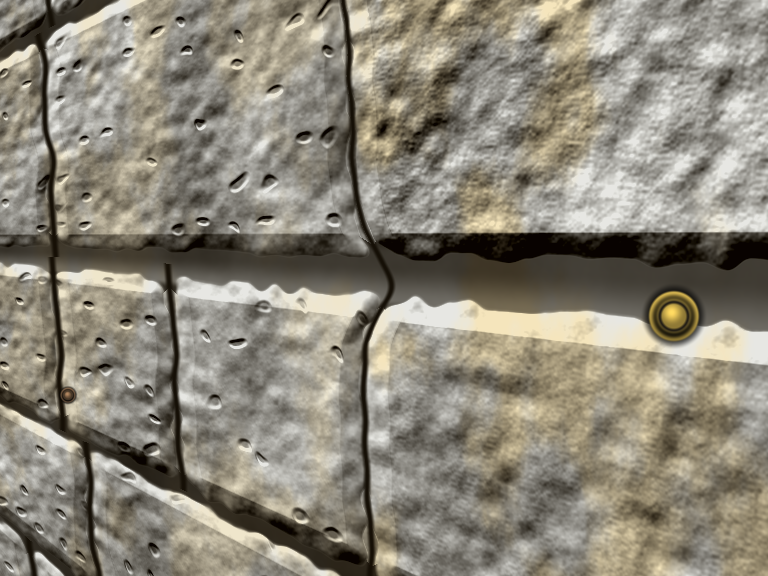
A Shadertoy shader for this texture:

```glsl
// Rusticated stone wall seen at a slant: courses of rounded blocks fan out from the left.
// Block edges, fractal roughness and chisel pits form a height field, lit by its slope;
// dark joints, ochre stains and two metal fasteners are laid over it.

const float HORIZON = 0.592;      // height where courses run level
const float DEPTH = 1.728;        // growth of the wall towards the right
const int COURSES = 5;
// Course boundaries and half widths of their grooves, at the left border
const float BOUND[COURSES] = float[](0.313, -0.033, -0.286, -0.486, -0.65);
const float GROOVE[COURSES] = float[](0.010, 0.017, 0.006, 0.006, 0.006);
// Upright joints of each course, at horizon height (9 = none)
const vec2 JOINTS[COURSES] = vec2[](vec2(0.118, 9.0), vec2(0.098, 9.0),
    vec2(0.085, 0.285), vec2(0.12, 9.0), vec2(0.011, 9.0));
const float JOINT_LEAN = 0.08;
const float JOINT_WIDTH = 0.005;
const float ROUNDING = 0.036;
const float BULGE = 0.30;
const float ROUGHNESS = 0.025;
const float PIT_DEPTH = 0.005;
const vec2 GRAIN = vec2(9.0, 16.0);
const vec2 LIGHT_DIR = vec2(-0.35, 0.94);
const float CONTRAST = 0.92;
const vec3 SHADOW = vec3(0.14, 0.12, 0.085);
const vec3 PALE = vec3(0.87, 0.87, 0.85);
const vec3 OCHRE = vec3(1.06, 0.99, 0.83);
const vec3 BRASS = vec3(0.66, 0.56, 0.25);
const vec3 RUST = vec3(0.46, 0.35, 0.25);
const vec3 BOLT = vec3(1.170, 0.451, 0.047);   // centre, radius
const vec3 STUD = vec3(0.118, 0.314, 0.014);

float hash(vec2 p) { return fract(sin(dot(p, vec2(127.1, 311.7))) * 43758.5453); }

float noise(vec2 p) {
    vec2 i = floor(p), f = fract(p);
    f = f * f * (3.0 - 2.0 * f);
    return mix(mix(hash(i), hash(i + vec2(1, 0)), f.x),
               mix(hash(i + vec2(0, 1)), hash(i + vec2(1, 1)), f.x), f.y);
}

float fbm(vec2 p) {
    float sum = 0.0, amp = 0.5;
    for (int i = 0; i < 6; i++) {
        sum += amp * noise(p);
        p = mat2(1.6, 1.2, -1.2, 1.6) * p + 17.3;
        amp *= 0.5;
    }
    return sum;
}

float scaleAt(float x) { return 1.0 + DEPTH * x; }

// Coordinates on the wall with the perspective removed
vec2 wallUV(vec2 p) { return vec2(1.2 * log(scaleAt(p.x)), (p.y - HORIZON) / scaleAt(p.x)); }

// Main crack, kinked where it crosses the wide groove
float seamX(float y) {
    float kink = (y - 0.51) / 0.085;
    return 0.599 + 0.047 * (1.0 - y) + 0.055 * exp(-kink * kink) + 0.008 * (noise(vec2(y * 22.0, 3.0)) - 0.5);
}

// Distances to the nearest upright joint (x) and groove (y), positive on stone
vec2 jointDistance(vec2 p) {
    float v = wallUV(p).y, dy = 9.0;
    int course = 0;
    for (int i = 0; i < COURSES; i++) {
        dy = min(dy, abs(v - BOUND[i]) - GROOVE[i]);
        if (v < BOUND[i]) course = min(i + 1, COURSES - 1);
    }
    float wobble = 0.012 * (noise(vec2(p.y * 18.0, float(course))) - 0.5);
    vec2 side = abs(p.x + wobble - JOINTS[course] - JOINT_LEAN * (HORIZON - p.y));
    float dx = min(min(side.x, side.y), abs(p.x - seamX(p.y))) - JOINT_WIDTH;
    return vec2(dx, dy * scaleAt(p.x));
}

float blockEdge(vec2 p) {
    float s = scaleAt(p.x), r = 0.018 * s;
    float chip = 0.010 * s * (noise(wallUV(p) * GRAIN * 4.0) - 0.5);
    return r - length(max(r - jointDistance(p), 0.0)) + chip;
}

// Short chisel marks, one at most in each cell
float pits(vec2 uv) {
    vec2 g = uv * vec2(16.0, 26.0) + 0.4 * noise(uv * 30.0), cell = floor(g);
    vec2 centre = 0.35 + 0.3 * vec2(hash(cell), hash(cell + 7.1));
    vec2 d = (fract(g) - centre) / vec2(0.24, 0.14);
    return step(0.58, hash(cell + 3.7)) * smoothstep(1.2, 0.5, length(d));
}

float height(vec2 p) {
    float s = scaleAt(p.x), right = step(seamX(p.y), p.x);
    vec2 uv = wallUV(p);
    float t = clamp(blockEdge(p) / (ROUNDING * s), 0.0, 1.0);
    float rough = mix(0.48, mix(0.72, 1.2, step(BOUND[1], uv.y)), right);
    float stone = BULGE * ROUNDING * t * (2.0 - t);
    stone += ROUGHNESS * rough * mix(0.25, 1.0, t) * fbm(uv * GRAIN + right * 5.0);
    return s * (stone - PIT_DEPTH * (1.0 - right) * t * pits(uv));
}

// Domed metal head on a washer, sunk in a dark recess
vec3 fastener(vec3 base, vec2 p, vec3 place, vec3 metal) {
    vec2 q = (p - place.xy) / place.z;
    float d = length(q), aa = 1.5 / (iResolution.y * place.z);
    base *= mix(0.3, 1.0, smoothstep(0.9, 1.25, d));
    vec3 washer = metal * (0.7 + 0.35 * sin(d * 16.0) + 0.25 * q.y);
    vec3 dome = metal * (0.85 + 0.7 * smoothstep(0.5, 0.0, length(q - vec2(-0.08, 0.14))));
    vec3 col = mix(base, washer, smoothstep(aa, -aa, d - 0.92));
    col = mix(col, SHADOW, smoothstep(aa, -aa, d - 0.58));
    return mix(col, dome, smoothstep(aa, -aa, d - 0.47));
}

void mainImage(out vec4 fragColor, in vec2 fragCoord) {
    vec2 p = fragCoord / iResolution.y, uv = wallUV(p), e = vec2(0.003, 0.0);
    float aa = 1.2 / iResolution.y;

    // Slope lighting with stains
    float h = height(p);
    vec2 slope = vec2(height(p + e.xy) - h, height(p + e.yx) - h) / e.x;
    float stain = fbm(uv * GRAIN * 0.8 + 31.0), right = step(seamX(p.y), p.x);
    float tone = 0.60 - CONTRAST * dot(slope, LIGHT_DIR) + 0.75 * (stain - 0.5);
    tone -= 0.22 * (1.0 - right) * pits(uv);
    tone += 0.16 * (noise(p * 150.0) - 0.5);

    // Groove floor, shaded by the course above, and dark upright joints
    vec2 d = jointDistance(p);
    float across = (uv.y - BOUND[1]) / GROOVE[1];
    float wide = smoothstep(1.6, 1.1, abs(across));
    float floorTone = mix(0.06, mix(0.40, 0.13, smoothstep(-1.2, 0.5, across)), wide) + 0.2 * (stain - 0.5);
    tone = mix(tone, floorTone, smoothstep(0.006, -0.004, blockEdge(p)) * step(d.y, d.x + 0.02));
    tone = mix(tone, -0.08, smoothstep(0.002 + aa, -0.002 - aa, d.x));

    vec3 col = mix(SHADOW, PALE, clamp(tone, -0.15, 1.05));
    col *= mix(vec3(1.0), OCHRE, smoothstep(0.42, 0.66, fbm(uv * 11.0 + 8.0)) * mix(0.6, 1.0, right));
    col = fastener(col, p, BOLT, BRASS);
    col = fastener(col, p, STUD, RUST);
    fragColor = vec4(clamp(col, 0.0, 1.0), 1.0);
}
```
